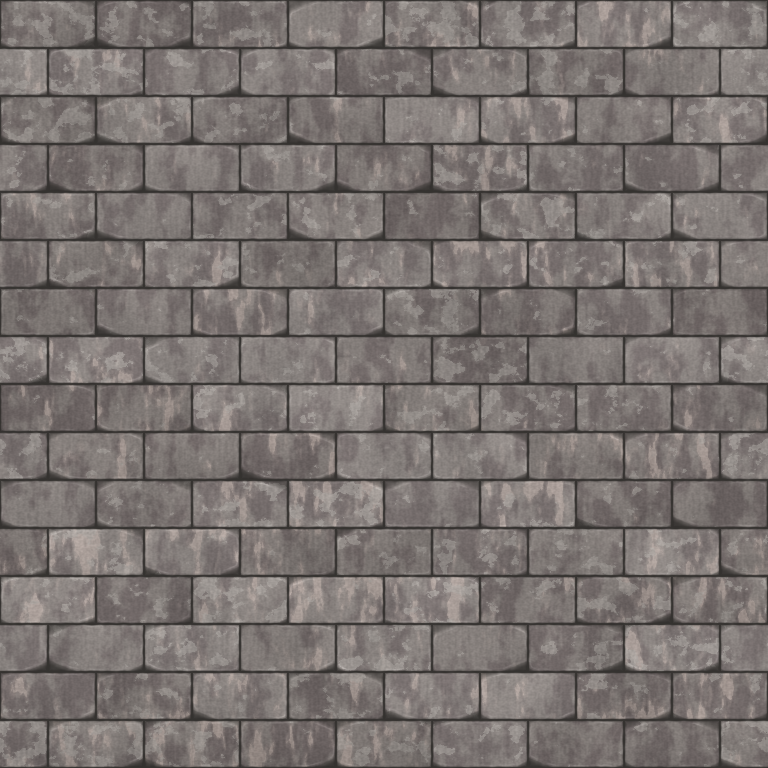
Reproduce this texture procedurally as a WebGL 2 fragment shader.

```glsl
#version 300 es
precision highp float;

uniform vec2 u_resolution;
out vec4 outColor;

const vec2 BRICKS = vec2(8.0, 16.0);       // repeats across and down
const vec2 HALF_BRICK = vec2(1.0, 0.5);    // in units of one course height
const float JOINT = 0.021;                 // half the joint width
const float RIM_INSET = 0.030;
const float RIM_WIDTH = 0.013;
const vec2 CUT_MIN = vec2(0.06, 0.05);     // smallest and largest corner cuts
const vec2 CUT_MAX = vec2(0.58, 0.24);
const float GRAIN = 0.085;
const float HAIRLINES = 0.06;
const float BRICK_VARIATION = 0.07;
const float TONE_DRIFT = 0.13;

const vec3 MORTAR = vec3(0.205, 0.195, 0.185);
const vec3 STONE = vec3(0.520, 0.495, 0.482);
const vec3 STAIN = vec3(0.440, 0.408, 0.404);
const vec3 FLAKE = vec3(0.622, 0.602, 0.585);
const vec3 STREAK = vec3(0.672, 0.622, 0.598);

vec2 hash2(vec2 p) {
    vec3 q = fract(p.xyx * vec3(0.1031, 0.1030, 0.0973));
    q += dot(q, q.yzx + 33.33);
    return fract((q.xx + q.yz) * q.zy);
}

float gradientDot(vec2 cell, vec2 offset) {
    float angle = 6.28319 * hash2(cell).x;
    return dot(vec2(cos(angle), sin(angle)), offset);
}

float gradientNoise(vec2 p) {
    vec2 i = floor(p), f = fract(p);
    vec2 w = f * f * f * (f * (f * 6.0 - 15.0) + 10.0);
    vec2 e = vec2(1.0, 0.0);
    float low = mix(gradientDot(i, f), gradientDot(i + e, f - e), w.x);
    float high = mix(gradientDot(i + e.yx, f - e.yx), gradientDot(i + 1.0, f - 1.0), w.x);
    return mix(low, high, w.y);
}

float fbm(vec2 p) {
    float sum = 0.0, amplitude = 1.0;
    for (int i = 0; i < 5; i++) {
        sum += amplitude * gradientNoise(p);
        p = mat2(1.9, 0.5, -0.5, 1.9) * p + 17.3;
        amplitude *= 0.55;
    }
    return sum;
}

// Vertical smears: octaves stay aligned with the y axis
float smear(vec2 p) {
    return gradientNoise(p) + 0.5 * gradientNoise(p * 2.1 + 9.7)
         + 0.28 * gradientNoise(p * 4.3 + 31.1);
}

// Signed distance to the slanted cut at the nearest corner
float cornerCut(vec2 fromCorner, vec2 id, vec2 side) {
    float r = hash2(id * 3.0 + side + 71.0).x;
    vec2 cut = mix(CUT_MIN, CUT_MAX, r * r);
    vec2 slope = 1.0 / cut;
    return (dot(fromCorner, slope) - 1.0) / length(slope);
}

float softMin(float a, float b, float k) {
    float h = max(k - abs(a - b), 0.0) / k;
    return min(a, b) - h * h * k * 0.25;
}

// Weathered surface, different on every brick
vec3 brickFace(vec2 p, vec2 id, float pixel) {
    vec2 r = hash2(id + 5.0), s = hash2(id + 43.0);
    vec2 q = p + 40.0 * hash2(id + 19.0);
    float blur = max(0.035, 1.5 * pixel);

    float stain = smear(q * vec2(2.0, 0.9)) + 0.45 * fbm(q * 2.6 + 50.0);
    vec3 color = mix(STONE, STAIN, smoothstep(-0.28, 0.34, stain + 0.4 * (s.x - 0.5)));

    float streak = smear(q * vec2(2.7, 0.95) + 80.0) + 0.25 * fbm(q * vec2(6.0, 3.5));
    float streakLevel = mix(0.17, 0.75, r.x);
    color = mix(color, STREAK, 0.35 * smoothstep(0.0, 0.35, streak - streakLevel + 0.28));
    color = mix(color, STREAK, 0.65 * smoothstep(0.0, 3.0 * blur, streak - streakLevel));

    float flake = fbm(q * vec2(2.2, 2.6) + 120.0);
    float flakeLevel = mix(0.12, 0.66, r.y);
    color = mix(color, FLAKE, 0.25 * smoothstep(-0.3, 0.1, flake - flakeLevel));
    color = mix(color, FLAKE, 0.6 * smoothstep(-blur, blur, flake - flakeLevel));

    float drift = gradientNoise(q * vec2(0.9, 0.8) + 200.0);
    float hairline = gradientNoise(q * vec2(17.0, 1.6));
    float grain = gradientNoise(q * 11.3 + 3.7) + 0.9 * gradientNoise(q.yx * vec2(24.7, 19.1));
    color *= 1.0 + TONE_DRIFT * drift + HAIRLINES * hairline + GRAIN * grain;
    return color + BRICK_VARIATION * (s.y - 0.5);
}

void main() {
    vec2 uv = gl_FragCoord.xy / u_resolution;
    float pixel = BRICKS.y / min(u_resolution.x, u_resolution.y);

    // Running bond, with the bottom course shifted by half a brick
    vec2 grid = uv * BRICKS;
    float course = floor(grid.y);
    grid.x += 0.5 * (1.0 - mod(course, 2.0));
    vec2 id = vec2(mod(floor(grid.x), BRICKS.x), course);
    vec2 p = (fract(grid) - 0.5) * 2.0 * HALF_BRICK;
    vec2 side = vec2(p.x < 0.0 ? -1.0 : 1.0, p.y < 0.0 ? -1.0 : 1.0);

    vec2 fromCorner = HALF_BRICK - abs(p) - JOINT;
    float wobble = 0.012 * gradientNoise(p * 6.0 + id * 11.0);
    float box = min(fromCorner.x, fromCorner.y) + wobble;
    float cut = cornerCut(fromCorner, id, side) + wobble;
    float edge = softMin(box, cut, 0.05);

    vec3 color = brickFace(p, id, pixel);

    // Sunken corners, deepest along the bottom
    float facet = smoothstep(0.012, -0.012 - pixel, cut);
    float depth = smoothstep(0.02, -0.12, cut);
    float shade = side.y < 0.0 ? 0.3 + 0.55 * depth : 0.16 + 0.34 * depth;
    color = mix(color, MORTAR, facet * shade);

    // Worn bright rim and soft contact shadow
    float rim = exp(-pow((edge - RIM_INSET) / (RIM_WIDTH + 0.25 * pixel), 2.0));
    color += 0.085 * rim * smoothstep(-0.3, 0.5, gradientNoise(p * 3.0 + id * 7.0));
    color *= mix(0.86, 1.0, smoothstep(0.0, 0.05, box));
    color *= 1.0 + 0.05 * p.y;

    // Joints
    float solid = smoothstep(-0.5 * pixel - 0.006, 0.5 * pixel + 0.006, box);
    color = mix(MORTAR, color, solid);
    outColor = vec4(clamp(color, 0.0, 1.0), 1.0);
}
```
